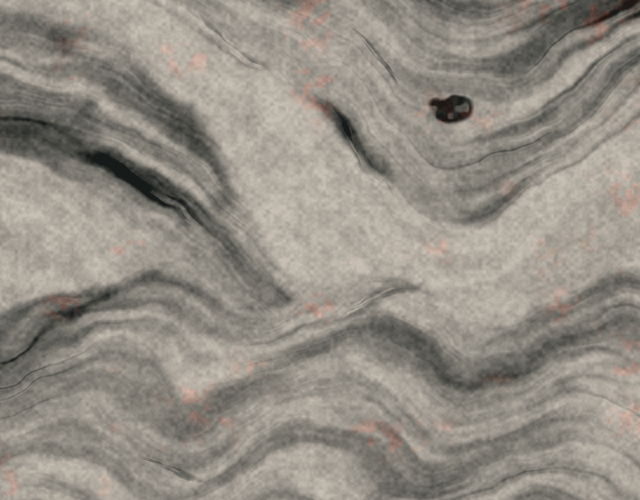
A Shadertoy shader for this texture:

```glsl
// Draws a folded, banded grey and cream gneiss slab with dark veins and fine grain.

const vec3 PALE = vec3(0.75, 0.72, 0.675);
const vec3 DARK = vec3(0.24, 0.245, 0.23);
const vec3 ROSE = vec3(0.07, -0.02, -0.03);   // tint of the rusty spots
const float BAND_FREQ = 14.0;                 // broad bands across the layering
const float STREAK_FREQ = 42.0;               // thin streaks across the layering
const float VEIN_FREQ = 20.0;
const float VEIN_WIDTH = 0.09;
const float GRAIN_FREQ = 125.0;
const float GRAIN_DEPTH = 0.30;
const float WARP = 0.13;
const vec2 EYE = vec2(0.90, 0.78);            // black nodule
const vec2 EYE_SIZE = vec2(0.043, 0.030);

// Dark lenses: centre, angle, half length
const int LENS_COUNT = 6;
const vec4 LENSES[LENS_COUNT] = vec4[](
    vec4(0.74, 0.405, 0.50, 0.13), vec4(0.73, 0.69, -0.80, 0.10),
    vec4(0.33, 0.10, -0.50, 0.08), vec4(0.47, 0.88, -0.80, 0.12),
    vec4(0.31, 0.60, -0.62, 0.16), vec4(0.74, 0.89, -0.70, 0.07));

float hash(vec2 p) {
    return fract(sin(dot(p, vec2(127.1, 311.7))) * 43758.5453);
}

float noise(vec2 p) {
    vec2 i = floor(p), f = fract(p);
    f = f * f * (3.0 - 2.0 * f);
    return mix(mix(hash(i), hash(i + vec2(1, 0)), f.x),
               mix(hash(i + vec2(0, 1)), hash(i + vec2(1, 1)), f.x), f.y);
}

float fbm(vec2 p) {
    float sum = 0.0, amp = 0.571;
    for (int i = 0; i < 3; i++) {
        sum += amp * noise(p);
        p = p * 2.03 + 19.7;
        amp *= 0.5;
    }
    return sum;
}

// Paleness of layered rock; v runs across the layers, x along them
float layers(float v, float x, float density, float seed) {
    float broad = fbm(vec2(x * 2.5, v * BAND_FREQ) + seed);
    float streak = fbm(vec2(x * 5.0, v * STREAK_FREQ) + seed + 7.0);
    float bands = smoothstep(0.28, 0.72, 0.55 * broad + 0.45 * streak);
    float ridge = abs(noise(vec2(x * 3.0, v * VEIN_FREQ) + seed + 31.0) - 0.5);
    float vein = 1.0 - smoothstep(0.0, VEIN_WIDTH, ridge);
    vein *= smoothstep(0.35, 0.65, noise(vec2(x * 6.0, v * 9.0) + seed));
    return 1.0 - density * (0.15 + 0.95 * bands) - 0.5 * vein * max(density - 0.1, 0.0);
}

// Limb sloping down to the right, with a pale lens beneath it
float leftLimb(vec2 p) {
    float v = p.y + 0.25 * p.x + 0.6 * p.x * p.x;
    float density = 0.2 + 0.55 * smoothstep(0.64, 0.71, v) * smoothstep(1.02, 0.94, v);
    density += 0.15 * smoothstep(0.05, 0.0, abs(v - 0.74));
    return layers(v, p.x, density, 3.0);
}

// Bowl of bands at the upper right, above plain pale rock
float bowl(vec2 p) {
    vec2 d = p - EYE;
    p.y -= 0.7 * d.y * exp(-dot(d, d) / 0.006);   // layers part round the nodule
    float v = p.y - 0.5 - 0.75 * length(vec2(p.x - 0.95, 0.1));
    float inside = smoothstep(-0.01, 0.01, v);
    float rim = inside * smoothstep(0.07, 0.015, v) * smoothstep(0.3, 0.6, noise(p * 7.0));
    float right = smoothstep(0.75, 1.15, p.x + 0.5 * (p.y - 0.7));
    float top = smoothstep(0.93, 1.0, p.y);
    float density = 0.17 + inside * (0.1 + 0.42 * right + 0.25 * top) + 0.4 * rim;
    return layers(v, p.x, min(density, 0.85), 53.0);
}

// Height across the wavy folds of the lower half
float foldHeight(vec2 p) {
    float phase = (p.x - 0.27 + 0.5 * (0.42 - p.y)) / 0.51;
    return p.y - 0.048 * cos(6.2832 * phase) - 0.04 * (1.0 - p.x);
}

float folds(vec2 p, float v) {
    float density = 0.48 + 0.27 * smoothstep(0.24, 0.36, v);
    density += 0.6 * (fbm(vec2(p.x * 3.0, v * 7.0) + 70.0) - 0.5);
    return layers(v, p.x, clamp(density, 0.15, 0.85), 91.0);
}

float lensMask(vec2 p, vec4 lens) {
    vec2 d = p - lens.xy;
    float c = cos(lens.z), s = sin(lens.z);
    d = vec2(c * d.x + s * d.y, c * d.y - s * d.x) / lens.w;
    float body = smoothstep(0.2, 0.04, abs(d.y) + 0.17 * d.x * d.x);
    return body * smoothstep(0.3, 0.65, fbm(vec2(d.x * 2.0, d.y * 14.0) + lens.xy * 40.0));
}

void mainImage(out vec4 fragColor, in vec2 fragCoord) {
    vec2 uv = fragCoord / iResolution.y;
    vec2 p = uv + WARP * (vec2(fbm(uv * 3.5), fbm(uv * 3.5 + 17.0)) - 0.5);
    p += 0.028 * (vec2(fbm(uv * 13.0 + 5.0), fbm(uv * 13.0 + 41.0)) - 0.5);

    // Join the three rock bodies
    float edge = p.x - 0.32 - 0.62 * (0.87 - p.y);
    float v = foldHeight(p);
    float tone = mix(bowl(p), leftLimb(p), smoothstep(0.025, -0.025, edge));
    tone = mix(tone, folds(p, v), smoothstep(0.425, 0.395, v));

    // Dark lenses and the nodule
    for (int i = 0; i < LENS_COUNT; i++) tone -= 0.42 * lensMask(p, LENSES[i]);
    float eye = smoothstep(1.15, 0.8, length((uv - EYE) / EYE_SIZE) + 0.5 * (noise(uv * 45.0) - 0.5));
    tone = mix(tone, -0.25 + 0.5 * smoothstep(0.6, 0.9, noise(uv * 60.0)), eye);

    // Grain, mottling and rusty spots
    float grain = 0.65 * noise(uv * GRAIN_FREQ) + 0.35 * noise(uv * GRAIN_FREQ * 1.7 + 9.0) - 0.5;
    tone += GRAIN_DEPTH * grain + 0.25 * (fbm(uv * 28.0) - 0.5);
    float rust = smoothstep(0.62, 0.8, fbm(uv * 8.0 + 63.0)) * smoothstep(0.4, 0.7, noise(uv * 70.0));

    vec3 color = mix(DARK, PALE, clamp(tone, -0.3, 1.06)) + ROSE * rust;
    fragColor = vec4(color, 1.0);
}
```
